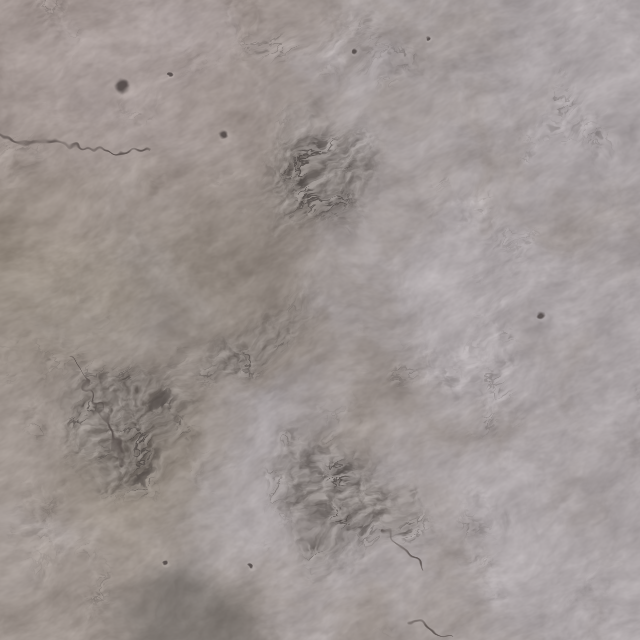
A three.js fragment shader for this texture:

```glsl
// Weathered grey plaster with cloudy tints, flaking patches, cracks and pits.
varying vec2 vUv;

vec2 randomGradient(vec2 cell) {
  vec2 h = vec2(dot(cell, vec2(127.1, 311.7)), dot(cell, vec2(269.5, 183.3)));
  return 2.0 * fract(sin(h) * 43758.5) - 1.0;
}

float gradientNoise(vec2 p) {
  vec2 cell = floor(p), f = fract(p);
  vec2 u = f * f * f * (f * (f * 6.0 - 15.0) + 10.0);
  vec2 e = vec2(1.0, 0.0);
  float bottom = mix(dot(randomGradient(cell), f),
                     dot(randomGradient(cell + e.xy), f - e.xy), u.x);
  float top = mix(dot(randomGradient(cell + e.yx), f - e.yx),
                  dot(randomGradient(cell + e.xx), f - e.xx), u.x);
  return mix(bottom, top, u.y);
}

float fbm(vec2 p, int octaves) {
  float sum = 0.0, amplitude = 0.6;
  for (int i = 0; i < 6; i++) {
    if (i >= octaves) break;
    sum += amplitude * gradientNoise(p);
    p = mat2(1.6, 1.2, -1.2, 1.6) * p + 11.3;
    amplitude *= 0.55;
  }
  return sum;
}

// Axes along and across the trowel strokes, which rise to the right.
vec2 alongStroke(vec2 p) {
  return vec2(dot(p, vec2(0.9, 0.43)), dot(p, vec2(-0.43, 0.9)));
}

float blob(vec2 offset, float inner, float outer) {
  return 1.0 - smoothstep(inner, outer, length(offset));
}

// Thin line from a to b that tapers towards b.
float crack(vec2 p, vec2 a, vec2 b) {
  vec2 ab = b - a;
  float t = clamp(dot(p - a, ab) / dot(ab, ab), 0.0, 1.0);
  float width = 0.0042 * (1.0 - 0.5 * t);
  return blob(p - a - ab * t, 0.1 * width, width);
}

void main() {
  vec2 p = vUv;
  vec2 warp = vec2(fbm(p * 5.0, 2), fbm(p * 5.0 + 17.0, 2));
  vec2 ragged = vec2(fbm(p * 9.0 + 4.0, 5), fbm(p * 9.0 + 23.0, 5));
  vec2 q = p + 0.08 * warp + 0.09 * ragged;
  vec2 stroke = alongStroke(p + 0.04 * warp);

  // Broad clouds, mottling, trowel streaks and grit
  float cloud = fbm(q * 3.5 + 3.0, 5);
  float mottle = fbm(stroke * vec2(10.0, 15.0), 5);
  float streak = fbm(stroke * vec2(24.0, 52.0) + 7.0, 3);
  float grit = fbm(stroke * vec2(60.0, 90.0), 2);

  // Warm on the left, cool and pale on the right
  float cool = smoothstep(-0.3, 0.3, 0.6 * (p.x - 0.5) + 0.15 * (p.y - 0.5) + 0.9 * cloud);
  vec3 color = mix(vec3(0.622, 0.584, 0.56), vec3(0.664, 0.638, 0.645), cool);
  float ochre = blob((q - vec2(0.1, 0.6)) * vec2(0.7, 1.2), 0.03, 0.3);
  ochre = max(ochre, 0.8 * blob(q - vec2(0.22, 0.25), 0.02, 0.2));
  color *= mix(vec3(1.0), vec3(0.945, 0.94, 0.905), ochre);
  float blush = blob(q - vec2(0.15, 0.95), 0.1, 0.45);
  color = mix(color, vec3(0.645, 0.595, 0.585), 0.6 * blush);
  color *= 1.0 - 0.05 * blob(q - vec2(0.38, 0.45), 0.05, 0.4);
  color += 0.09 * cloud + 0.12 * mottle + 0.08 * streak + 0.045 * grit;

  // Worn patches set around a ring, and a smear between them
  float damage = 0.0;
  for (int i = 0; i < 3; i++) {
    float k = float(i);
    float angle = 1.26 + 2.09 * k;
    vec2 centre = vec2(0.4, 0.38) + (0.26 + 0.1 * cos(2.1 * k)) * vec2(cos(angle), sin(angle));
    damage = max(damage, blob(q - centre, 0.04, 0.135));
  }
  vec2 smear = alongStroke(q - vec2(0.37, 0.46)) * vec2(0.6, 1.5);
  damage = max(damage, 0.8 * blob(smear, 0.01, 0.1));
  color = mix(color, vec3(0.485, 0.46, 0.445) + 0.15 * mottle, 0.65 * damage);

  // Damp stain at the lower edge
  float stain = blob((q - vec2(0.3, 0.03)) * vec2(0.8, 1.1), 0.05, 0.13);
  color = mix(color, vec3(0.455, 0.433, 0.415) + 0.12 * mottle, 0.75 * stain);

  // Raised flakes, lit from the upper left, with dark crevices
  vec2 grain = stroke * vec2(24.0, 38.0) + 1.5 * ragged;
  float relief = fbm(grain, 4);
  float lit = relief - fbm(grain + vec2(-0.12, 0.2), 4);
  float sparse = 0.35 * smoothstep(0.06, 0.3, fbm(p * 6.0 + 30.0, 4));
  float flaking = max(damage, sparse);
  color += clamp(lit * (0.05 + 0.4 * flaking), -0.1, 0.09);
  float hollow = smoothstep(0.1, 0.26, -relief);
  float seam = 1.0 - smoothstep(0.0, 0.06, abs(relief - 0.04));
  float gate = smoothstep(-0.02, 0.25, gradientNoise(p * 20.0 + 5.0));
  float crevice = flaking * max(hollow * (0.3 + 0.7 * gate), seam * gate);
  color = mix(color, vec3(0.29, 0.265, 0.255), 0.75 * crevice);

  // Wandering cracks
  vec2 bend = vec2(gradientNoise(p * 14.0), gradientNoise(p * 14.0 + 8.0));
  vec2 c = p + 0.025 * bend + 0.01 * gradientNoise(p * 60.0);
  float cracks = crack(c, vec2(0.0, 0.79), vec2(0.23, 0.76));
  cracks = max(cracks, crack(c, vec2(0.2, 0.28), vec2(0.11, 0.44)));
  cracks = max(cracks, crack(c, vec2(0.6, 0.17), vec2(0.66, 0.11)));
  cracks = max(cracks, crack(c, vec2(0.64, 0.03), vec2(0.71, 0.01)));
  cracks *= 0.4 + 0.6 * smoothstep(-0.2, 0.2, gradientNoise(p * 35.0));
  color = mix(color, vec3(0.32, 0.285, 0.275), 0.8 * cracks);

  // Scattered pits, a few of them large, with a faint pale rim
  for (int i = 0; i < 8; i++) {
    vec2 centre = 0.5 + 0.47 * randomGradient(vec2(float(i), 7.0));
    float size = 0.5 + 0.5 * randomGradient(vec2(float(i), 19.0)).x;
    float radius = 0.004 + 0.009 * size * size * size;
    vec2 offset = p - centre + 0.005 * bend + 0.008 * vec2(grit, streak);
    color += 0.04 * blob(offset + vec2(-0.3, 0.5) * radius, 0.7 * radius, 1.6 * radius);
    color = mix(color, vec3(0.27, 0.24, 0.235), 0.8 * blob(offset, 0.4 * radius, 1.1 * radius));
  }

  gl_FragColor = vec4(color, 1.0);
}
```
